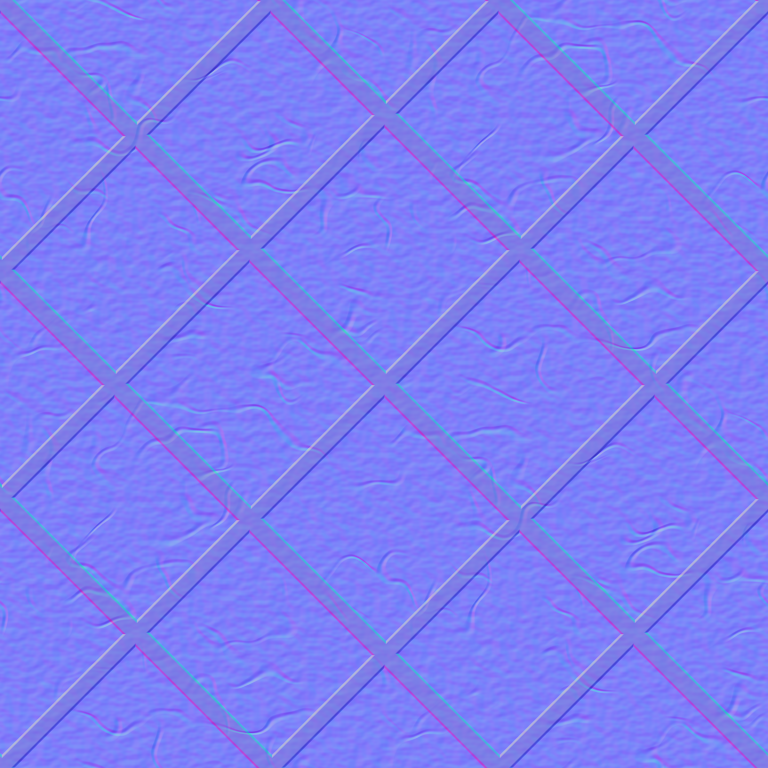
A Shadertoy shader for this texture map:

```glsl
// Tangent-space normal map of rough plaster tiles laid diagonally, with recessed joints.

const float JOINT_OFFSET = 0.3516;              // second joint, as a share of the repeat
const vec2  JOINT_HALF = vec2(0.0145, 0.0165);  // rising and falling joints
const vec2  JOINT_SHIFT = vec2(0.002, 0.001);
const float JOINT_BEVEL = 0.0026;
const float JOINT_DEPTH = 0.0019;
const vec3  JOINT_TINT = vec3(1.0, 0.975, 0.925);
const vec3  FLAT_TINT = vec3(0.985, 1.0, 0.98);
const float WRINKLE_HEIGHT = 0.0011;
const float WRINKLE_WIDTH = 0.07;
const float WARP = 0.022;
const float COARSE_GRAIN = 0.0009;
const float FINE_GRAIN = 0.0005;
const float SLOPE_STEP = 0.0008;

float hash(vec2 cell, float seed) {
    uvec2 q = uvec2(ivec2(cell)) * uvec2(1597u, 3571u);
    uint n = (q.x ^ q.y ^ (uint(seed) * 7919u)) * 747796405u + 289133u;
    n = ((n >> 15u) ^ n) * 277803737u;
    n = ((n >> 13u) ^ n) * 224682251u;
    return float((n >> 8u) & 65535u) / 65536.0;
}

// Random gradient; cells repeat after a shift of half the canvas both ways.
vec2 cellGradient(vec2 cell, vec2 grid, float seed) {
    vec2 halfGrid = 0.5 * grid;
    cell -= floor(cell.y / halfGrid.y) * halfGrid;
    cell.x = mod(cell.x, grid.x);
    float angle = 6.2832 * hash(cell, seed);
    return vec2(cos(angle), sin(angle));
}

// Gradient noise with an even number of cells across and down.
float noise(vec2 p, vec2 grid, float seed) {
    p *= grid;
    vec2 i = floor(p), f = p - i;
    vec2 w = f * f * f * (f * (f * 6.0 - 15.0) + 10.0);
    vec2 e = vec2(1.0, 0.0);
    float a = dot(cellGradient(i, grid, seed), f);
    float b = dot(cellGradient(i + e.xy, grid, seed), f - e.xy);
    float c = dot(cellGradient(i + e.yx, grid, seed), f - e.yx);
    float d = dot(cellGradient(i + e.xx, grid, seed), f - e.xx);
    return mix(mix(a, b, w.x), mix(c, d, w.x), w.y);
}

// Distance to the nearest of three unevenly spaced joints per repeat.
float jointDistance(float t) {
    float a = abs(fract(t + 0.5) - 0.5);
    return min(a, abs(a - JOINT_OFFSET));
}

// 1 inside the joints, 0 on the tiles.
float jointMask(vec2 p) {
    vec2 diagonal = vec2(p.x - p.y, p.x + p.y) - JOINT_SHIFT;
    vec2 d = vec2(jointDistance(diagonal.x), jointDistance(diagonal.y)) - JOINT_HALF;
    return 1.0 - smoothstep(-JOINT_BEVEL, JOINT_BEVEL, min(d.x, d.y));
}

// Thin raised creases that fade in and out along noise contours.
float wrinkles(vec2 p) {
    vec2 q = p + WARP * vec2(noise(p, vec2(16.0), 1.0), noise(p, vec2(22.0), 2.0));
    float along = 1.0 - smoothstep(0.0, WRINKLE_WIDTH, abs(noise(q, vec2(8.0, 16.0), 3.0)));
    float across = 1.0 - smoothstep(0.0, WRINKLE_WIDTH, abs(noise(q, vec2(14.0, 12.0), 4.0)));
    along *= smoothstep(-0.1, 0.3, noise(p, vec2(10.0), 5.0));
    across *= smoothstep(0.0, 0.35, noise(p, vec2(12.0), 6.0));
    return along + 0.8 * across;
}

float height(vec2 p) {
    float joint = jointMask(p);
    float relief = WRINKLE_HEIGHT * wrinkles(p)
                 + COARSE_GRAIN * noise(p, vec2(44.0, 68.0), 7.0)
                 + FINE_GRAIN * noise(p, vec2(96.0, 140.0), 8.0);
    return relief * mix(1.0, 0.6, joint) - JOINT_DEPTH * joint;
}

void mainImage(out vec4 fragColor, in vec2 fragCoord) {
    vec2 p = fragCoord / iResolution.xy;

    // Slope by central differences; green points down the canvas.
    vec2 e = vec2(SLOPE_STEP, 0.0);
    vec2 slope = vec2(height(p + e.xy) - height(p - e.xy),
                      height(p + e.yx) - height(p - e.yx)) / (2.0 * SLOPE_STEP);
    vec3 normal = normalize(vec3(-slope.x, slope.y, 1.0));

    // Encode, then grey the joints.
    vec3 color = (0.5 + 0.5 * normal) * FLAT_TINT;
    color *= mix(vec3(1.0), JOINT_TINT, jointMask(p));
    fragColor = vec4(color, 1.0);
}
```
